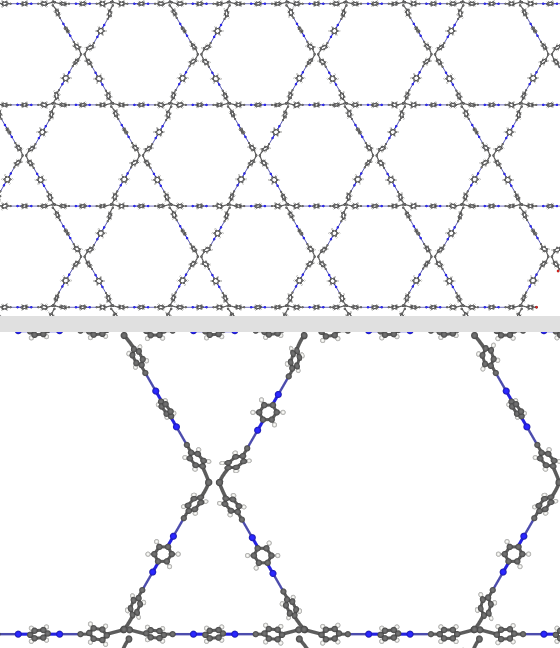
Top: the whole. Bottom: its middle third, enlarged.
Reproduce this pattern procedurally as a WebGL 2 fragment shader.

```glsl
#version 300 es
precision highp float;
// Ball-and-stick molecular net: hexagons and triangles of ring-linked strands on white.
uniform vec2 u_resolution;
out vec4 fragColor;

const float EDGE = 79.85;    // node to node; the canvas is 432 units tall
const float ROW = 138.3;     // between horizontal strands
const vec3 CARBON = vec3(0.36);
const vec3 HYDROGEN = vec3(0.80, 0.80, 0.79);
const vec3 NITROGEN = vec3(0.14, 0.13, 0.88);
const vec3 OXYGEN = vec3(0.75, 0.12, 0.10);

float pixel;

float hash(vec2 v) {
    return fract(sin(dot(v, vec2(127.1, 311.7))) * 43758.5);
}

float cover(float inside) {
    return clamp(0.5 + inside / pixel, 0.0, 1.0);
}

// Shaded ball
void atom(inout vec3 col, vec2 d, float radius, vec3 base) {
    float rim = min(dot(d, d) / (radius * radius), 1.0);
    col = mix(col, base * (1.25 - 0.55 * rim), cover(radius - length(d)));
}

// Thin rod from a to b
void bond(inout vec3 col, vec2 p, vec2 a, vec2 b, float radius, vec3 base) {
    vec2 ab = b - a;
    float h = clamp(dot(p - a, ab) / dot(ab, ab), 0.0, 1.0);
    col = mix(col, base, cover(radius - length(p - a - ab * h)));
}

// Ring corner, foreshortened across the strand
vec2 corner(float k, float radius, float squash, float tilt) {
    float a = k * 1.0472;
    return radius * vec2(cos(a), sin(a) * squash + cos(a) * tilt);
}

// Six carbons with four side hydrogens
void ring(inout vec3 col, vec2 d, float squash, float tilt) {
    if (length(d) > 12.0) return;
    for (float k = 0.0; k < 6.0; k++) {
        vec2 c = corner(k, 4.0, squash, tilt);
        bond(col, d, c, corner(k + 1.0, 4.0, squash, tilt), 0.7, CARBON);
        if (mod(k, 3.0) > 0.5) {
            vec2 h = corner(k, 6.9, squash, tilt);
            bond(col, d, c, h, 0.45, vec3(0.6));
            atom(col, d - h, 1.15, HYDROGEN);
        }
    }
    for (float k = 0.0; k < 6.0; k++)
        atom(col, d - corner(k, 4.0, squash, tilt), 1.45, CARBON);
}

// One strand, x along and y across; both halves mirror about the middle ring
void strand(inout vec3 col, vec2 q, float bend, float middleSquash, vec2 id) {
    float farSide = step(0.5 * EDGE, q.x);
    float u = min(q.x, EDGE - q.x);
    vec2 d = vec2(u, q.y - bend * smoothstep(0.0, 19.0, u));
    if (abs(d.y) > 12.0) return;
    float r = hash(id + farSide * 17.3);

    // Node carbon and rods
    bond(col, d, vec2(1.35, 2.0), vec2(9.0, 0.0), 0.8, CARBON);
    bond(col, d, vec2(17.0, 0.0), vec2(21.0, 0.0), 0.7, CARBON);
    bond(col, d, vec2(21.0, 0.0), vec2(30.5, 0.0), 0.55, vec3(0.30, 0.30, 0.68));
    bond(col, d, vec2(30.5, 0.0), vec2(36.0, 0.0), 0.7, NITROGEN);
    atom(col, d - vec2(1.35, 2.0), 1.6, CARBON);

    // Tilted outer ring, then the middle one
    ring(col, d - vec2(13.0, 0.0), 0.42 + 0.28 * r, 0.3 * (r - 0.5));
    ring(col, vec2(q.x - 0.5 * EDGE, d.y), middleSquash, 0.08);
    atom(col, d - vec2(21.0, 0.0), 1.4, CARBON);
    atom(col, d - vec2(30.5, 0.0), 1.6, NITROGEN);
}

void main() {
    pixel = 432.0 / u_resolution.y;
    vec2 p = gl_FragCoord.xy * pixel;
    vec3 col = vec3(1.0);

    // Horizontal strands, cut short at the lower right
    float line = floor((p.y - 12.0) / ROW + 0.5);
    float link = floor((p.x - 73.3) / EDGE);
    vec2 h = vec2(p.x - 73.3 - link * EDGE, p.y - 12.0 - line * ROW);
    if (p.x < 736.0 || p.y > 30.0)
        strand(col, h, 0.0, 0.5, vec2(link, line));

    // Crossings, shifted half a period on every other row
    float row = floor((p.y - 12.0) / ROW);
    float x = p.x - 113.2 + EDGE * mod(row, 2.0);
    float column = floor(x / (2.0 * EDGE) + 0.5);
    vec2 q = vec2(x - 2.0 * EDGE * column, p.y - 12.0 - ROW * (row + 0.5));
    bool right = q.x > 0.0, up = q.y > 0.0;
    float bend = up ? (right ? 5.3 : 2.2) : (right ? 2.5 : 3.8);
    float squash = up && !right ? 0.3 : 0.95;
    vec2 a = abs(q);
    vec2 along = vec2(dot(a, vec2(0.5, 0.866)), dot(a, vec2(0.866, -0.5)));
    if (p.x < 753.0 || p.y > 60.0 || p.y < 12.0)
        strand(col, along, bend, squash, vec2(column, row) * 3.1 + sign(q));

    // Oxygen on the two cut ends
    atom(col, p - vec2(733.5, 12.0), 1.8, OXYGEN);
    atom(col, p - vec2(763.0, 61.5), 1.8, OXYGEN);

    fragColor = vec4(col, 1.0);
}
```
